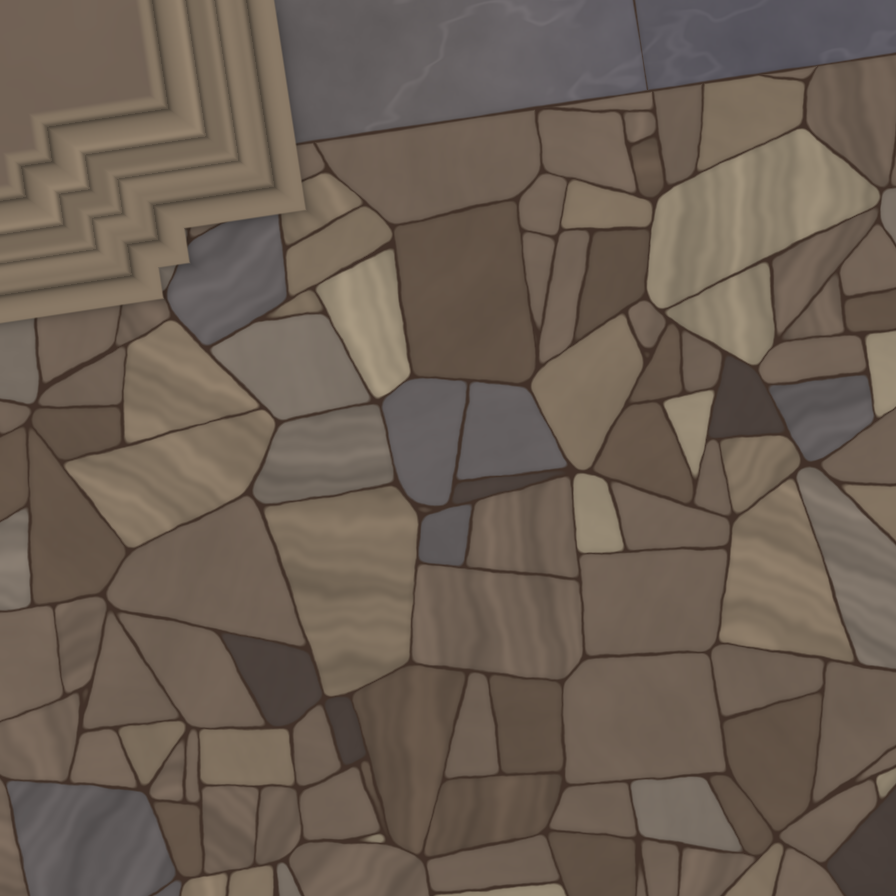
Give the GLSL for this texture, as a Shadertoy shader.

```glsl
// Crazy paving of cut stone below a plain slab border and a stepped cornice.
// Stones are weighted cells split by random straight cuts, veined with sines;
// the cornice is a staircase outline repeated inward as grooves.

const float TILT = 0.15;         // rotation of the whole layout
const float GRID = 6.0;          // parent stones per canvas height
const float WEIGHT_SPREAD = 0.5; // variety of parent stone size
const float CORNER = 0.05;       // rounding of stone corners, in cells
const float JOINT_HALF = 0.0014;
const float SLAB_EDGE = 0.78;
const float SLAB_JOINT = 0.849;
const float PANEL_INSET = 0.15;

const vec3 WARM  = vec3(0.44, 0.38, 0.33);
const vec3 SAND  = vec3(0.50, 0.44, 0.37);
const vec3 BROWN = vec3(0.38, 0.32, 0.27);
const vec3 GREY  = vec3(0.38, 0.36, 0.36);
const vec3 PALE  = vec3(0.47, 0.43, 0.39);
const vec3 DARK  = vec3(0.29, 0.25, 0.23);
const vec3 CREAM = vec3(0.57, 0.52, 0.44);
const vec3 OCHRE = vec3(0.42, 0.32, 0.19);
const vec3 JOINT = vec3(0.25, 0.19, 0.155);

vec3 hash3(vec2 p) {
    vec3 q = fract(p.xyx * vec3(0.1031, 0.1030, 0.0973));
    q += dot(q, q.yxz + 33.33);
    return fract((q.xxy + q.yzz) * q.zyx);
}

// Layered sines, roughly -1 to 1
float layered(vec2 p) {
    float sum = 0.0, amp = 0.5;
    for (int i = 0; i < 5; i++) {
        sum += amp * sin(p.x + 1.6 * sin(p.y));
        p = mat2(1.5, 1.2, -1.2, 1.5) * p + 2.3;
        amp *= 0.6;
    }
    return sum;
}

float smoothMin(float a, float b, float k) {
    float h = max(k - abs(a - b), 0.0) / k;
    return min(a, b) - h * h * k * 0.25;
}

// Site position and weight of a grid cell
vec3 site(vec2 cell) {
    vec3 h = hash3(cell + 71.0);
    return vec3(cell + 0.5 + 0.8 * (h.xy - 0.5), WEIGHT_SPREAD * h.z);
}

float power(vec2 p, vec3 s) {
    return dot(p - s.xy, p - s.xy) - s.z;
}

// Distance to the nearest joint; also gives an id and local position
float stones(vec2 p, out vec2 id, out vec2 local) {
    vec2 base = floor(p);
    vec3 own = site(base);
    id = base;
    for (int k = 0; k < 25; k++) {
        vec2 cell = base + vec2(k % 5, k / 5) - 2.0;
        vec3 s = site(cell);
        if (power(p, s) < power(p, own)) { own = s; id = cell; }
    }
    float d = 1.0;
    for (int k = 0; k < 25; k++) {
        vec2 cell = base + vec2(k % 5, k / 5) - 2.0;
        if (cell == id) continue;
        vec3 s = site(cell);
        float edge = (power(p, s) - power(p, own)) / (2.0 * length(s.xy - own.xy));
        d = smoothMin(d, edge, CORNER);
    }
    // Cut the parent stone up to three times, in alternating directions
    local = p - own.xy;
    float turn = step(0.5, hash3(id + 13.0).x);
    for (int i = 0; i < 3; i++) {
        vec3 h = hash3(id + 29.0);
        if (h.x > 0.8 - 0.16 * float(i)) continue;
        float angle = 1.5708 * (turn + float(i)) + 0.8 * (h.y - 0.5);
        vec2 normal = vec2(cos(angle), sin(angle));
        float cut = dot(local, normal) - 0.35 * (h.z - 0.5);
        float side = cut < 0.0 ? -1.0 : 1.0;
        d = smoothMin(d, abs(cut), CORNER);
        local -= normal * side * 0.2;
        id += side * vec2(37.0, 91.0) * float(i + 1);
    }
    return d;
}

vec3 stoneColour(vec2 id, vec2 p) {
    vec3 h = hash3(id + 5.0), v = hash3(id + 47.0);
    vec3 c = h.x < 0.45 ? WARM : h.x < 0.57 ? SAND : h.x < 0.72 ? BROWN
           : h.x < 0.79 ? GREY : h.x < 0.90 ? PALE : h.x < 0.945 ? DARK
           : h.x < 0.985 ? CREAM : OCHRE;
    c *= 0.96 + 0.08 * h.y;
    // Parallel veins, strong in some stones only
    float angle = 6.2832 * v.x;
    float x = dot(p, vec2(cos(angle), sin(angle))) * 65.0 + 1.5 * layered(p * 9.0 + id);
    float vein = 0.5 * sin(x) + 0.35 * sin(2.3 * x + 1.0) + 0.25 * sin(5.1 * x);
    float strength = v.y > 0.65 ? 0.11 : 0.015;
    return c * (1.0 + strength * vein + 0.03 * layered(p * 22.0 + id));
}

vec3 slabColour(vec2 p) {
    vec3 c = GREY * (1.0 + 0.06 * layered(p * 13.0) + 0.02 * layered(p * 55.0));
    float streak = abs(layered(p * vec2(9.0, 14.0) + 4.0));
    c *= 1.0 + 0.08 * (1.0 - smoothstep(0.0, 0.12, streak));
    return c + vec3(-0.01, 0.0, 0.035) * smoothstep(0.55, 1.0, p.x);
}

// Inset from the staircase outline, positive inside the cornice
float corniceInset(vec2 p) {
    float a = min(0.452 - p.x, p.y - 0.706);
    float b = min(0.315 - p.x, p.y - 0.667);
    float c = min(0.280 - p.x, p.y - 0.632);
    return max(a, max(b, c));
}

vec3 corniceColour(float inset, vec2 p) {
    vec3 c = SAND * (1.0 + 0.07 * sin(inset * 125.0 + 0.6));
    const float grooves[4] = float[4](0.031, 0.066, 0.098, 0.135);
    for (int i = 0; i < 4; i++) {
        float t = inset - grooves[i];
        c *= 1.0 - 0.23 * exp(-t * t * 90000.0) - 0.10 * smoothstep(-0.012, 0.0, t) * step(t, 0.0);
        c *= 1.0 + 0.08 * exp(-pow((t - 0.007) * 230.0, 2.0));
    }
    vec3 panel = WARM * (1.0 + 0.02 * layered(p * 10.0));
    return mix(c, panel, smoothstep(PANEL_INSET - 0.004, PANEL_INSET + 0.004, inset));
}

void mainImage(out vec4 fragColor, in vec2 fragCoord) {
    float soft = max(1.0 / iResolution.y, 0.0015);
    vec2 uv = fragCoord / iResolution.y;
    vec2 p = mat2(cos(TILT), -sin(TILT), sin(TILT), cos(TILT)) * uv;

    // Paving with slightly uneven joints
    vec2 wobble = 0.0014 * vec2(layered(p * 45.0), layered(p.yx * 45.0 + 7.0));
    vec2 id, local;
    float gap = stones((p + wobble) * GRID, id, local) / GRID;
    vec3 colour = stoneColour(id, p);

    // Slab border along the top
    float above = p.y - SLAB_EDGE;
    if (above > 0.0) {
        colour = slabColour(p) * (p.x > SLAB_JOINT ? 0.95 : 1.03);
        gap = abs(p.x - SLAB_JOINT) + 0.0008;
    }
    gap = min(gap, abs(above));
    float joint = JOINT_HALF * (1.0 + 0.5 * layered(p * 30.0 + 3.0));
    colour *= 0.93 + 0.07 * smoothstep(0.0, 0.008, gap);
    colour = mix(JOINT, colour, smoothstep(joint - soft, joint + soft, gap));

    // Cornice with a narrow contact shadow
    float inset = corniceInset(p);
    colour *= 1.0 - 0.25 * exp(-max(-inset, 0.0) * 160.0);
    colour = mix(colour, corniceColour(inset, p), smoothstep(-soft, soft, inset));

    fragColor = vec4(colour, 1.0);
}
```
